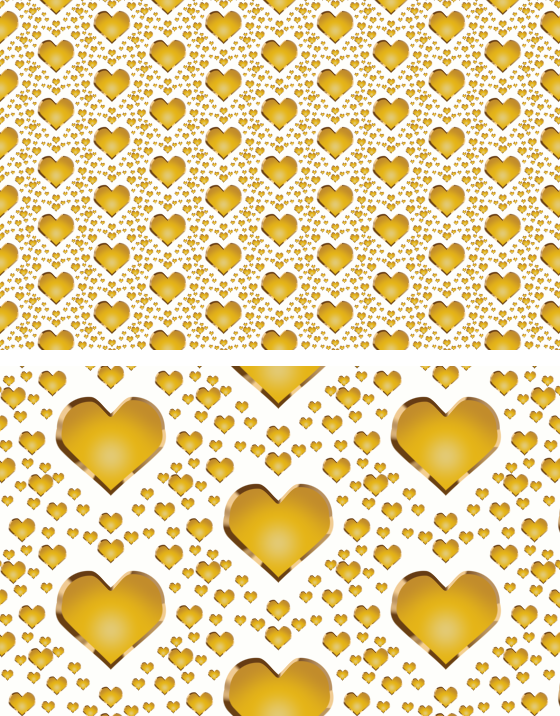
Top, the full canvas; bottom, a detail of the centre.
A Shadertoy shader for this pattern:

```glsl
// Golden hearts on white: large hearts on a half-drop lattice, with mirrored
// scatters of medium and tiny hearts between them. Each heart is a warped
// distance function with a radial gold gradient and a metallic rim.

const float UNITS = 720.0;                  // layout units per canvas height
const vec2 PERIOD = vec2(229.7, 119.3);     // lattice cell, holds two motifs
const vec2 ORIGIN = vec2(460.0, 425.0);     // centre of one large heart
const float BIG_WIDTH = 74.0;
const float RIM = 0.036;                    // rim width, in heart units
const float SOFTNESS = 0.8;                 // edge blur, in pixels

const vec3 PAPER  = vec3(0.995, 0.995, 0.985);
const vec3 PALE   = vec3(0.89, 0.79, 0.45);
const vec3 GOLD   = vec3(0.90, 0.71, 0.09);
const vec3 BRONZE = vec3(0.76, 0.55, 0.17);
const vec3 BROWN  = vec3(0.36, 0.20, 0.07);
const vec3 PEACH  = vec3(0.96, 0.82, 0.62);

// Offsets from a large heart (xy) and heart width (z); each is mirrored in x.
const int MEDIUM_COUNT = 4;
const vec3 MEDIUM[MEDIUM_COUNT] = vec3[](
    vec3(54, 2, 18), vec3(40, 43, 19), vec3(48, -27, 17), vec3(37, -45, 14));
const int TINY_COUNT = 11;
const vec3 TINY[TINY_COUNT] = vec3[](
    vec3(45, -15, 8), vec3(62, 20, 9), vec3(57, -12, 8), vec3(53, 32, 8),
    vec3(44, 22, 8), vec3(25, -33, 9), vec3(19, -44, 9), vec3(14, -63, 10),
    vec3(26, -60, 8), vec3(72, 0, 9), vec3(36, -22, 8));
const vec2 AXIS_NEAR = vec2(-53.0, 16.0);   // y offset, width on the axis
const vec2 AXIS_FAR  = vec2(-72.0, 18.0);

// Vector to the nearest point of the half-drop lattice.
vec2 wrapLattice(vec2 v) {
    vec2 a = v - PERIOD * round(v / PERIOD);
    vec2 h = v - 0.5 * PERIOD;
    vec2 b = h - PERIOD * round(h / PERIOD);
    return dot(a, a) < dot(b, b) ? a : b;
}

// Heart with its tip at the origin, about 1.2 wide and 1.1 high.
float heartDistance(vec2 p) {
    p.x = abs(p.x);
    p.x *= 1.0 - 0.11 * sin(3.14159 * clamp(p.y / 0.75, 0.0, 1.0));
    p.y += 0.09 * smoothstep(0.22, 0.0, p.x) * smoothstep(0.5, 1.0, p.y);
    if (p.x + p.y > 1.0)
        return length(p - vec2(0.25, 0.75)) - sqrt(0.125);
    vec2 toNotch = p - vec2(0.0, 1.0);
    vec2 toSide = p - 0.5 * max(p.x + p.y, 0.0);
    return sqrt(min(dot(toNotch, toNotch), dot(toSide, toSide))) * sign(p.x - p.y);
}

vec3 heartColor(vec2 p, float d, float blur) {
    // Pale glow, gold body, bronze shoulders
    float r = length(p - vec2(0.0, 0.44));
    vec3 body = mix(PALE, GOLD, smoothstep(0.0, 0.34, r));
    body = mix(body, BRONZE, smoothstep(0.26, 0.66, r) * smoothstep(0.3, 0.9, p.y));

    // Rim: dark and heavier on the left, broken by bright glints
    float angle = atan(p.y - 0.55, p.x);
    float glint = smoothstep(0.1, 0.8, sin(angle * 5.0 + 0.8) + 0.45 * sin(angle * 11.0));
    glint = max(glint, 0.6 * smoothstep(0.1, 0.5, p.x));
    float width = RIM * (1.0 + 0.7 * smoothstep(0.2, -0.5, p.x));
    float rim = smoothstep(-width - blur, -width + blur, d);
    return mix(body, mix(BROWN, PEACH, glint), rim * 0.9);
}

// Paints one heart centred on v over the given colour.
void paintHeart(inout vec3 color, vec2 v, float width, float pixel) {
    if (dot(v, v) > width * width) return;
    float scale = 1.207 / width;
    vec2 p = v * scale + vec2(0.0, 0.552);
    float d = heartDistance(p);
    float blur = SOFTNESS * pixel * scale;
    float cover = smoothstep(blur, -blur, d);
    color = mix(color, heartColor(p, d, blur), cover);
}

// Paints a heart and its mirror image across the motif axis.
void paintPair(inout vec3 color, vec2 v, vec3 spot, float pixel) {
    for (float side = -1.0; side < 2.0; side += 2.0)
        paintHeart(color, wrapLattice(v - spot.xy * vec2(side, 1.0)), spot.z, pixel);
}

void mainImage(out vec4 fragColor, in vec2 fragCoord) {
    float pixel = UNITS / iResolution.y;
    vec2 v = fragCoord * pixel - ORIGIN;
    vec3 color = PAPER;

    for (int i = 0; i < TINY_COUNT; i++) paintPair(color, v, TINY[i], pixel);
    for (int i = 0; i < MEDIUM_COUNT; i++) paintPair(color, v, MEDIUM[i], pixel);

    paintHeart(color, wrapLattice(v - vec2(0.0, AXIS_NEAR.x)), AXIS_NEAR.y, pixel);
    paintHeart(color, wrapLattice(v - vec2(0.0, AXIS_FAR.x)), AXIS_FAR.y, pixel);
    paintHeart(color, wrapLattice(v), BIG_WIDTH, pixel);

    fragColor = vec4(color, 1.0);
}
```
